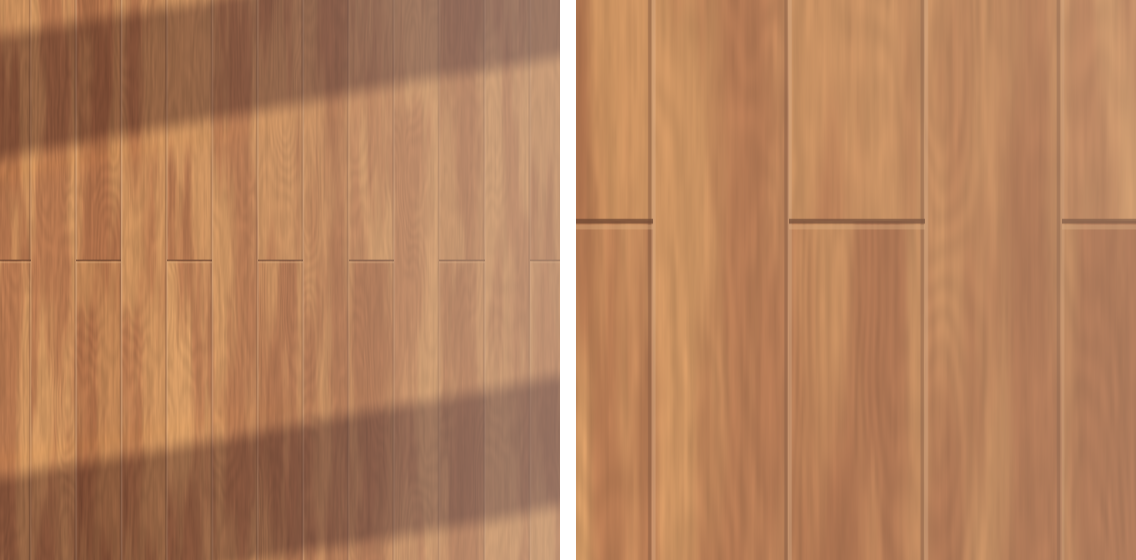
Left: the whole. Right: its middle third, enlarged.
Reproduce this texture procedurally as a Shadertoy shader.

```glsl
// Vertical wooden floor planks with staggered end joints, crossed by soft slanted shadows and haze.

float hash(vec2 p) {
    vec3 q = fract(vec3(p.xyx) * 0.1031);
    q += dot(q, q.yzx + 33.33);
    return fract((q.x + q.y) * q.z);
}

float noise(vec2 p) {
    vec2 i = floor(p), f = fract(p);
    f = f * f * (3.0 - 2.0 * f);
    return mix(mix(hash(i), hash(i + vec2(1, 0)), f.x),
               mix(hash(i + vec2(0, 1)), hash(i + vec2(1, 1)), f.x), f.y);
}

float fbm(vec2 p) {
    float sum = 0.0, amp = 0.5;
    for (int i = 0; i < 4; i++) {
        sum += amp * noise(p);
        p = p * 2.03 + 17.3;
        amp *= 0.5;
    }
    return sum;
}

// Soft-edged line of the given half width
float line(float d, float halfWidth, float soft) {
    return 1.0 - smoothstep(halfWidth - soft, halfWidth + soft, abs(d));
}

// Soft-edged band between two heights
float band(float s, float low, float high) {
    return smoothstep(low - 0.022, low + 0.022, s) * (1.0 - smoothstep(high - 0.022, high + 0.022, s));
}

vec3 boardColor(vec2 local, float y, float id) {
    float seed = hash(vec2(id, 7.0)) * 90.0;
    float tone = hash(vec2(id, 3.0));

    // Reddish heartwood drifting along the board
    float drift = fbm(vec2(local.x * 2.6 + seed, y * 3.2 + seed));
    float center = 0.5 + 0.5 * (noise(vec2(seed, y * 2.0)) - 0.5);
    float heart = smoothstep(0.36, 0.68, drift + 0.12 - 0.3 * abs(local.x - center));
    vec3 col = mix(vec3(0.77, 0.555, 0.365), vec3(0.64, 0.41, 0.28), heart * 0.8);
    col *= mix(vec3(0.95, 0.91, 0.89), vec3(1.05, 1.06, 1.05), tone);

    // Arched growth rings from contours of a stretched field
    float field = noise(vec2(local.x * 2.2 + seed, y * 4.5 - seed)) + 0.12 * noise(vec2(local.x * 7.0, y * 20.0 + seed));
    float rings = sin(field * 48.0);
    col *= 1.0 + 0.025 * rings;

    // Fine fibres and short pores
    float fibre = fbm(vec2(local.x * 24.0 + seed, y * 9.0));
    float pores = noise(vec2(local.x * 32.0 + seed, y * 60.0));
    return col * (1.0 + 0.16 * (fibre - 0.47) + 0.04 * (pores - 0.5));
}

void mainImage(out vec4 fragColor, in vec2 fragCoord) {
    vec2 uv = fragCoord / iResolution.xy;
    float px = 1.0 / iResolution.y;
    float pitch = 0.0811, jointY = 0.535;

    // Plank layout: every second plank is split by an end joint
    float across = (uv.x - 0.0547) / pitch + 1.0;
    float plank = floor(across);
    vec2 local = vec2(fract(across), uv.y);
    float split = 1.0 - mod(plank, 2.0);
    float id = plank * 2.0 + split * step(jointY, uv.y) + 5.0;
    vec3 col = boardColor(local, uv.y, id);

    // Long seams: pale bevel beside a thin dark gap, paler to the left
    float seamX = (across - floor(across + 0.5)) * pitch;
    float seamId = floor(across + 0.5);
    float paleness = mix(0.25, 0.7, hash(vec2(seamId, 11.0))) * (1.0 - 0.5 * smoothstep(0.6, 1.0, uv.x));
    col = mix(col, vec3(0.47, 0.31, 0.22), 0.5 * line(seamX + 0.0018, 0.0011, px));
    col = mix(col, vec3(0.85, 0.68, 0.53), paleness * line(seamX - 0.0004, 0.0012, px));

    // End joints: dark gap with a lit lower lip
    float jointD = uv.y - jointY;
    col = mix(col, vec3(0.40, 0.25, 0.17), 0.75 * split * line(jointD, 0.0014, px));
    col = mix(col, vec3(0.86, 0.67, 0.48), 0.4 * split * line(jointD + 0.0035, 0.0014, px));

    // Two soft shadows rising to the right
    float slant = uv.y - 0.18 * uv.x + 0.006 * (noise(uv * 9.0) - 0.5);
    float shade = max(band(slant, 0.72, 0.935), band(slant, -0.085, 0.147));
    col *= mix(vec3(1.02), vec3(0.73, 0.69, 0.72), shade);

    // Warm glow along the shadow edges on the left
    float edge = line(slant - 0.69, 0.0, 0.05) + line(slant - 0.18, 0.0, 0.05);
    col += vec3(0.05, 0.025, -0.01) * edge * (1.0 - uv.x);

    // Pale haze gathering toward the right
    float haze = 0.52 * smoothstep(0.2, 1.05, uv.x + 0.08 * (uv.y - 0.5));
    col = mix(col, mix(vec3(0.79, 0.67, 0.58), vec3(0.67, 0.57, 0.53), shade), haze);

    fragColor = vec4(clamp(col, 0.0, 1.0), 1.0);
}
```
